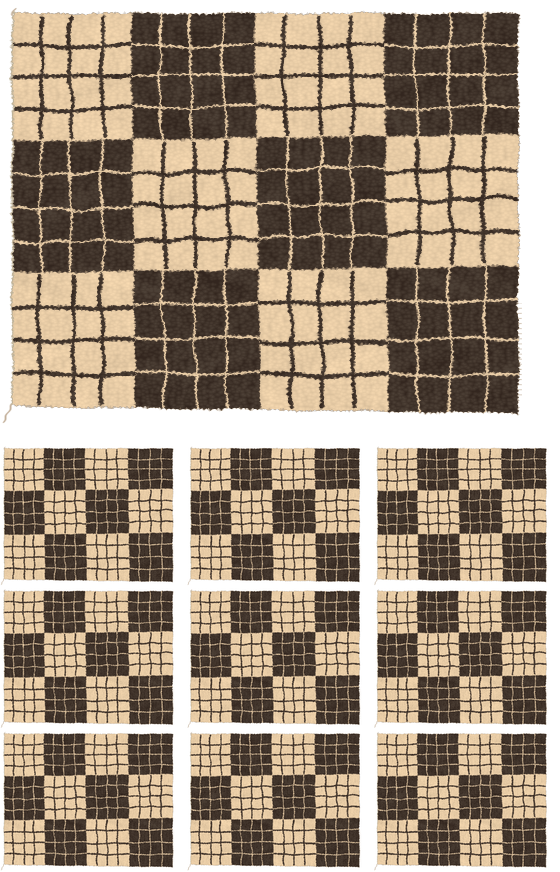
Top: one tile. Bottom: repeated 3 by 3.
Reproduce this pattern procedurally as a Shadertoy shader.

```glsl
// Shaggy checkerboard rug, 4 by 3 blocks with hand-drawn grids, on a white ground

vec2 hash2(vec2 c) {
    vec3 h = fract(c.xyx * vec3(0.1031, 0.103, 0.0973));
    h += dot(h, h.yzx + 33.33);
    return fract((h.xx + h.yz) * h.zy);
}

// Cellular noise: distance to the nearest tuft centre
float tuft(vec2 p) {
    vec2 cell = floor(p);
    float nearest = 2.0;
    for (int j = -1; j <= 1; j++)
    for (int i = -1; i <= 1; i++) {
        vec2 c = cell + vec2(i, j);
        nearest = min(nearest, length(c + hash2(c) - p));
    }
    return nearest;
}

float wave(float t, float seed) {
    return 0.6 * sin(t * 23.0 + seed) + 0.4 * sin(t * 61.0 + seed * 2.3);
}

float segment(vec2 p, vec2 a, vec2 b) {
    vec2 ab = b - a;
    return length(p - a - ab * clamp(dot(p - a, ab) / dot(ab, ab), 0.0, 1.0));
}

// Three wobbly lines each way inside one block, distance in canvas heights
float gridLines(vec2 f, vec2 id, vec2 p, float gap) {
    vec2 size = vec2(0.295, 0.309);
    float d = 1.0;
    for (int k = 1; k <= 3; k++) {
        float n = float(k);
        vec2 jitter = hash2(id * 7.0 + n * 3.0 + 20.0) - 0.5;
        vec2 pos = vec2(n * 0.255 - 0.02, n * 0.25 - 0.01) + 0.035 * jitter;
        vec2 bend = 0.0045 * vec2(wave(p.y, id.x * 5.0 + n * 2.1 + id.y),
                                  wave(p.x, id.y * 4.0 + n * 2.7));
        vec2 a = abs((f - pos) * size + bend);
        vec2 over = max(abs(f - 0.5) - 0.5 + vec2(0.008, gap), 0.0) * size;
        d = min(d, min(length(vec2(a.x, over.y)), length(vec2(a.y, over.x))));
    }
    return d;
}

void mainImage(out vec4 fragColor, in vec2 fragCoord) {
    vec2 uv = fragCoord / iResolution.xy;
    vec2 q = uv * vec2(1.306, 1.0);
    float px = 1.0 / iResolution.y;

    // Ragged pile edges and a slow hand-woven drift
    float pile = tuft(q * vec2(95.0, 140.0));
    vec2 fuzz = vec2(pile, tuft(q * vec2(110.0, 130.0) + 40.0)) - 0.45;
    vec2 p = q + 0.0065 * fuzz + 0.0025 * vec2(wave(q.y, 1.0), wave(q.x, 4.0));
    vec2 r = (p - vec2(0.027, 0.042)) / vec2(1.182, 0.927);
    r.y += 0.018 * (r.x - 0.5) * (1.0 - r.y);

    // Uneven, slightly leaning blocks
    vec2 bow = sin(3.14159 * r);
    vec2 g = r * vec2(4.0, 3.0) + vec2(0.06, -0.07) * bow;
    g += vec2(0.05 * (r.y - 0.5) * bow.x, 0.09 * (0.5 - r.x) * bow.y);
    vec2 side = clamp(sin(3.14159 * g) * 0.095 / px, -1.0, 1.0);
    float light = 0.5 + 0.5 * side.x * side.y;

    // Thick dark lines on cream, thin cream lines on dark
    vec2 id = floor(g);
    bool creamBlock = mod(id.x + id.y, 2.0) < 0.5;
    float halfWidth = (creamBlock ? 0.0046 : 0.0025) + 0.0006 * wave(p.x + p.y, 2.0);
    float d = gridLines(g - id, id, p, creamBlock ? 0.03 : 0.0);
    float line = 1.0 - smoothstep(-px, px, d - halfWidth);
    light = mix(light, creamBlock ? 0.0 : 1.0, line);

    // Wool shading: fine tufts, broad patches and vertical brushing
    float patches = wave(q.x * 0.7 + 0.1 * sin(q.y * 19.0), 3.0) * wave(q.y * 0.8, 1.7);
    float brush = tuft(q * vec2(70.0, 16.0) + 9.0) - 0.45;
    float shade = 0.5 - 0.9 * (pile - 0.45) + 0.35 * patches + 0.5 * brush;
    vec3 cream = vec3(0.91, 0.80, 0.65) * (0.95 + 0.10 * shade);
    vec3 dark = mix(vec3(0.20, 0.15, 0.12), vec3(0.30, 0.25, 0.21), clamp(shade, 0.0, 1.0));
    vec3 wool = mix(dark, cream, light);

    // Pale selvedge along the left side
    wool = mix(vec3(0.75, 0.70, 0.60), wool, smoothstep(0.002, 0.005, r.x));

    // Loose corner threads and short cords on the right
    vec2 curl = q + vec2(0.002 * sin(q.y * 260.0), 0.0);
    float thread = min(segment(curl, vec2(0.028, 0.055), vec2(0.008, 0.014)),
                       segment(curl, vec2(0.027, 0.965), vec2(0.036, 0.979)));
    float cord = abs(fract(q.y * 84.0) - 0.5) / 84.0;
    cord = max(cord - 0.0005, abs(q.x - 1.211) - 0.005);
    cord = max(cord, abs(q.y - 0.18) - 0.11);
    float strands = 1.0 - smoothstep(-px, px, min(thread - 0.0018, cord));
    vec3 col = mix(vec3(1.0), vec3(0.75, 0.67, 0.58), strands);

    // Rug outline
    vec2 edge = (abs(r - 0.5) - 0.5) * vec2(1.182, 0.927);
    col = mix(wool, col, smoothstep(-px, px, max(edge.x, edge.y)));
    fragColor = vec4(col, 1.0);
}
```
